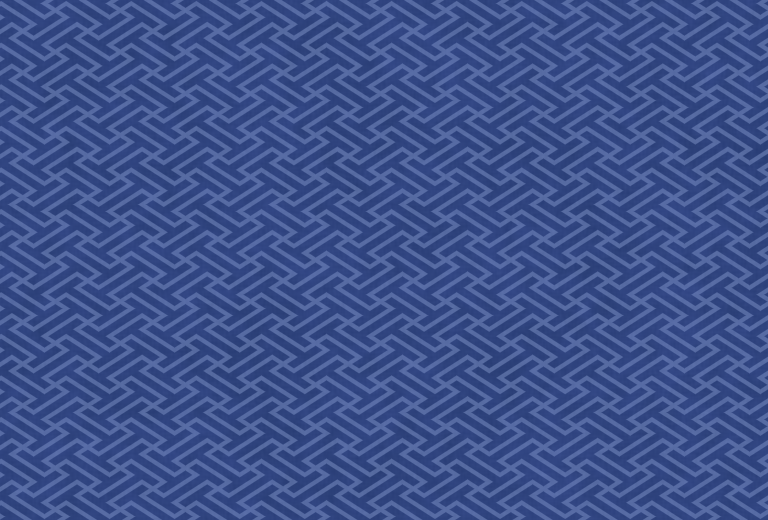
Reproduce this pattern procedurally as a Shadertoy shader.

```glsl
const vec2 REPEATS = vec2(11.8, 12.5);      // repeats across and down
const vec2 FRET_CENTRE = vec2(0.411, 0.58); // one crossing, in canvas fractions
const float CELL = 3.0;                     // cell side, in line spacings
const float HALF_LINE = 0.18;               // half line width, in line spacings

vec2 hashGradient(vec2 cell) {
    vec2 p = vec2(dot(cell, vec2(127.1, 311.7)), dot(cell, vec2(269.5, 183.3)));
    return 2.0 * fract(sin(p) * 43758.5) - 1.0;
}

float gradientNoise(vec2 p) {
    vec2 i = floor(p);
    vec2 f = fract(p);
    vec2 s = f * f * f * (f * (f * 6.0 - 15.0) + 10.0);
    float a = dot(hashGradient(i), f);
    float b = dot(hashGradient(i + vec2(1, 0)), f - vec2(1, 0));
    float c = dot(hashGradient(i + vec2(0, 1)), f - vec2(0, 1));
    float d = dot(hashGradient(i + vec2(1, 1)), f - vec2(1, 1));
    return mix(mix(a, b, s.x), mix(c, d, s.x), s.y);
}

// Slanted axes: both line directions become the x and y axes.
vec2 toLattice(vec2 uv, vec2 repeats, vec2 centre) {
    vec2 g = (uv - centre) * repeats;
    return CELL * vec2(g.x + g.y, g.x - g.y);
}

// Distance to the centre line of the interlocking fret.
float fretDistance(vec2 p, float cellSize) {
    vec2 cell = floor(p / cellSize);
    vec2 q = p - cell * cellSize;
    q = min(q, cellSize - q);
    // Long bars change direction in alternate cells.
    if (mod(cell.x + cell.y, 2.0) > 0.5) q = q.yx;
    float bar = abs(q.x - 1.0);
    float stubs = min(max(q.x, q.y - 1.0), max(q.y, q.x - 1.0));
    return min(bar, stubs);
}

// Fine cloth grain with threads along both axes.
float clothGrain(vec2 p) {
    float warp = gradientNoise(p * vec2(190.0, 60.0));
    float weft = gradientNoise(p * vec2(60.0, 190.0) + 31.0);
    return 0.5 * (warp + weft);
}

void mainImage(out vec4 fragColor, in vec2 fragCoord) {
    vec2 uv = fragCoord / iResolution.xy;
    vec2 p = fragCoord / iResolution.y;

    // Line mask with edges softened over about one pixel
    vec2 lattice = toLattice(uv, REPEATS, FRET_CENTRE);
    float pixel = CELL * length(REPEATS / iResolution.xy);
    float soft = max(0.6 * pixel, 0.06);
    float dist = fretDistance(lattice, CELL);
    float line = 1.0 - smoothstep(HALF_LINE - soft, HALF_LINE + soft, dist);

    // Uneven dye: broad patches and small blotches
    float patches = gradientNoise(p * 5.0 + 7.0);
    float blotches = gradientNoise(p * 26.0);
    float dye = clamp(0.5 + 0.6 * patches + 0.8 * blotches, 0.0, 1.0);

    vec3 ground = mix(vec3(0.17, 0.25, 0.47), vec3(0.20, 0.28, 0.525), dye);
    vec3 thread = mix(vec3(0.335, 0.415, 0.625), vec3(0.345, 0.425, 0.655), dye);
    vec3 color = mix(ground, thread, line);

    color += 0.035 * clothGrain(p);
    fragColor = vec4(color, 1.0);
}
```
